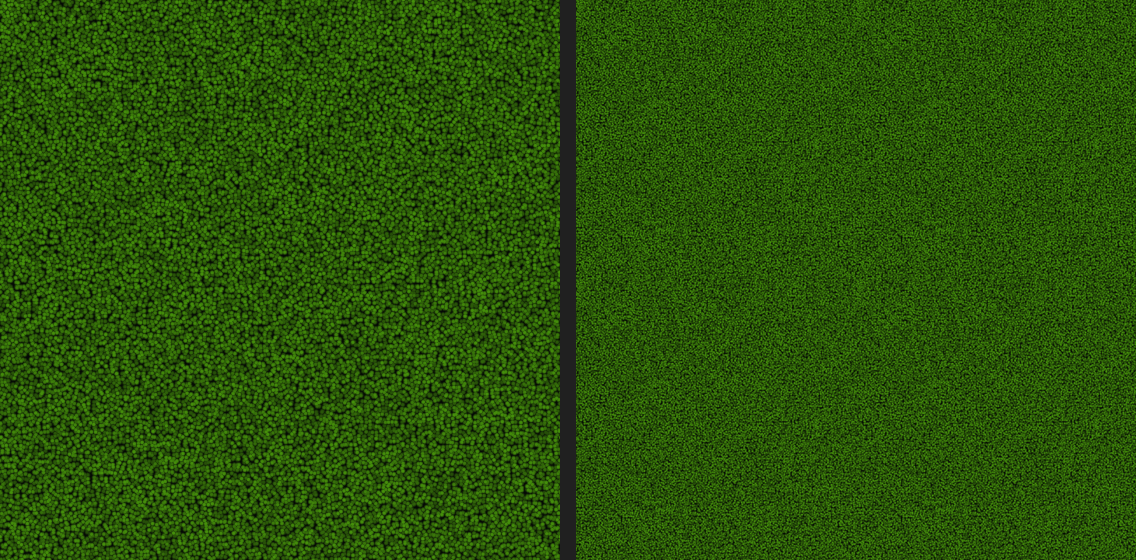
Left, the tile; right, the same tile 2 across and 2 down.
Write a Shadertoy shader that draws this texture.

```glsl
// Dense green turf: small soft leaf dots of varied brightness over dark gaps, tiling.

const float TAU = 6.2831853;
const float CELLS = 160.0;      // leaf cells across the canvas
const vec3 SHADOW = vec3(0.018, 0.034, 0.018);
const vec3 LEAF = vec3(0.272, 0.565, 0.042);

// Three random values per cell, from integer mixing
vec3 hash3(vec2 cell) {
    uvec2 q = uvec2(cell);
    uvec3 h = uvec3(q, q.x ^ (q.y << 8)) * 1664525u + 1013904223u;
    for (int i = 0; i < 2; i++) {
        h.x += h.y * h.z;
        h.y += h.z * h.x;
        h.z += h.x * h.y;
        h ^= h >> 16;
    }
    return vec3(h & 0xffffu) / 65535.0;
}

// Soft dot that fades from its core to its rim
float softDot(float dist, float core, float rim) {
    return 1.0 - smoothstep(core, rim, dist);
}

// Brightest leaf over a point; cells wrap at the canvas edge
float leafLayer(vec2 uv, float cells, float dimmest) {
    vec2 p = uv * cells;
    vec2 base = floor(p);
    float tone = 0.0;
    for (int y = -1; y <= 1; y++) {
        for (int x = -1; x <= 1; x++) {
            vec2 cell = base + vec2(x, y);
            vec3 rnd = hash3(mod(cell, cells));
            float dist = length(cell + rnd.xy - p);
            float brightness = mix(dimmest, 1.0, rnd.z);
            tone = max(tone, brightness * softDot(dist, 0.2, 1.0));
        }
    }
    return tone;
}

// Faint broad patches from layered sines with whole periods
float patches(vec2 uv) {
    float a = sin(TAU * dot(uv, vec2(3.0, 2.0)) + 0.7);
    float b = sin(TAU * dot(uv, vec2(-4.0, 5.0)) + 2.1 + a);
    float c = sin(TAU * dot(uv, vec2(9.0, -7.0)) + 4.0 + b);
    return (a + b + c) / 3.0;
}

void mainImage(out vec4 fragColor, in vec2 fragCoord) {
    vec2 uv = fragCoord / iResolution.xy;
    float tone = leafLayer(uv, CELLS, 0.5);
    tone *= 1.0 + 0.04 * patches(uv);
    fragColor = vec4(mix(SHADOW, LEAF, clamp(tone, 0.0, 1.0)), 1.0);
}
```
